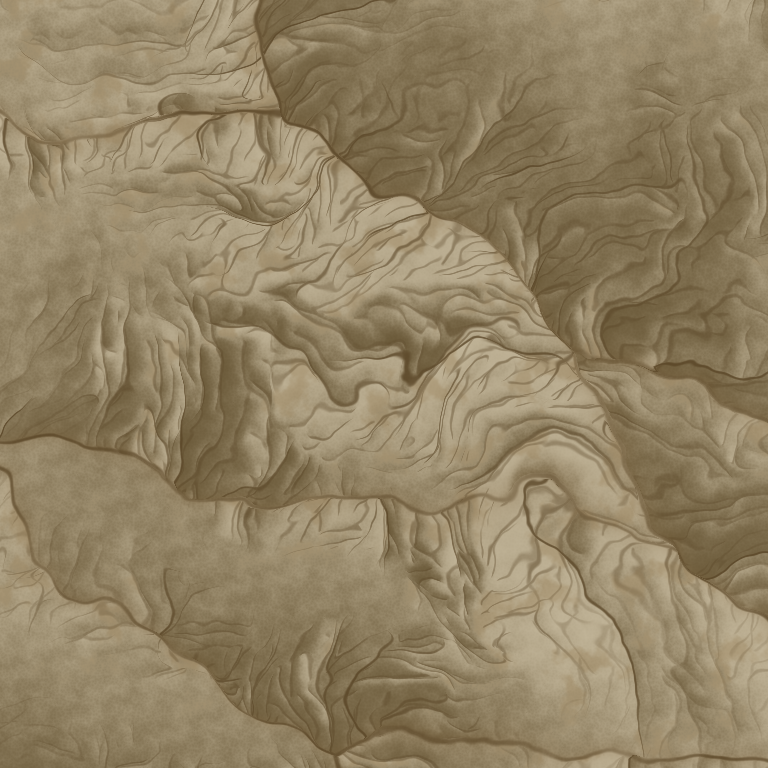
A Shadertoy shader for this texture:

```glsl
// Eroded badland hills seen from above, lit from the upper right.
// Warped cellular basins give the main valleys; cell-blended phase waves
// running down the slopes carve sharp-floored, round-crested gullies.

vec2 hash2(vec2 c) {
    vec3 a = fract(c.xyx * vec3(0.1031, 0.1030, 0.0973));
    a += dot(a, a.yzx + 33.33);
    return fract((a.xx + a.yz) * a.zy);
}

// Layered sines, each turned and finer than the last
float waves(vec2 p) {
    float sum = 0.0, amp = 0.5;
    for (int i = 0; i < 5; i++) {
        p = mat2(0.8, 0.6, -0.6, 0.8) * p * 1.9 + 1.7;
        sum += amp * sin(p.x + 1.3 * sin(p.y));
        amp *= 0.55;
    }
    return sum;
}

// xy: offset from the nearest site, softened at borders; z: border distance
vec3 cells(vec2 p) {
    vec2 base = floor(p), first = vec2(9.0), second = vec2(9.0);
    for (int y = -1; y <= 1; y++)
    for (int x = -1; x <= 1; x++) {
        vec2 cell = base + vec2(x, y);
        vec2 r = p - cell - hash2(cell);
        if (dot(r, r) < dot(first, first)) {
            second = first;
            first = r;
        } else if (dot(r, r) < dot(second, second)) {
            second = r;
        }
    }
    float border = 0.5 * (dot(second, second) - dot(first, first)) / length(second - first);
    vec2 offset = mix(0.5 * (first + second), first, smoothstep(0.0, 0.008, border));
    return vec3(offset, border);
}

// Blended wave as cosine and sine; crests at phase 0, gully floors at pi
vec2 gullyWave(vec2 p, vec2 across) {
    vec2 base = floor(p), sum = vec2(0.0);
    float total = 0.0;
    for (int y = -1; y <= 1; y++)
    for (int x = -1; x <= 1; x++) {
        vec2 cell = base + vec2(x, y);
        vec2 r = p - cell - 0.25 - 0.5 * hash2(cell + 41.0);
        float weight = pow(max(0.0, 1.0 - dot(r, r) / 1.5), 3.0);
        float phase = 7.0 * dot(r, across);
        sum += weight * vec2(cos(phase), sin(phase));
        total += weight;
    }
    return sum / max(total, 0.001);
}

void mainImage(out vec4 fragColor, in vec2 fragCoord) {
    vec2 uv = fragCoord / iResolution.y;
    vec2 p = uv + 0.08 * vec2(waves(uv * 2.5), waves(uv * 2.5 + 5.0));
    p += 0.011 * vec2(waves(uv * 9.0 + 3.0), waves(uv * 9.0 + 7.0));

    // Large basins drawn out toward the lower right, and broad swells
    mat2 stretch = mat2(0.85, 1.27, -0.53, 2.04);
    vec3 basin = cells(stretch * p + vec2(4.3, 2.6));
    vec2 flow = 0.5 * (basin.xy * stretch);
    flow += 0.38 * vec2(waves(uv * 2.2 + 2.0), waves(uv * 2.2 + 8.0));
    vec2 downhill = flow;

    // Gullies follow the flow; finer ones lean into the coarser ones
    float rough = mix(0.4, 1.0, smoothstep(-0.4, 0.4, waves(uv * 2.2 + 13.0)));
    float crease = 0.0, scale = 4.0, depth = 0.95;
    for (int i = 0; i < 4; i++) {
        float steep = length(flow);
        vec2 across = 1.3 * vec2(-flow.y, flow.x) / (steep + 0.25);
        vec2 wave = gullyWave(p * scale + float(i) * 17.0, across);
        float phase = atan(wave.y, wave.x);
        float strength = depth * smoothstep(0.05, 0.5, length(wave)) * smoothstep(0.03, 0.4, steep);
        if (i > 0) strength *= rough;
        float floorDist = (3.14159 - abs(phase)) / (7.0 * scale * (length(across) + 0.1));
        downhill += strength * sin(0.5 * phase) * across * smoothstep(0.0, 0.002, floorDist);
        flow += 0.4 * strength * sin(phase) * across;
        crease = max(crease, 0.8 * strength * (1.0 - smoothstep(0.0004, 0.0027, floorDist)));
        scale *= 2.05;
        depth *= 0.78;
    }

    // Light, bleached ground and fine soil grain
    float light = dot(downhill, vec2(0.72, 0.62)) + 0.05;
    light += 0.17 * waves(uv * 65.0) + 0.24 * (length(cells(uv * 270.0).xy) - 0.4);
    float tone = 0.60 + 0.5 * light / sqrt(1.0 + light * light) + 0.08 * waves(uv * 1.3 + 4.0);
    vec3 color = mix(vec3(0.36, 0.29, 0.16), vec3(0.76, 0.71, 0.60), tone);

    // Ochre stains on the bright slopes
    float stain = smoothstep(0.1, 0.7, waves(uv * 24.0)) * smoothstep(0.55, 0.8, tone);
    color = mix(color, vec3(0.58, 0.48, 0.32), 0.35 * stain);

    // Thin brown channels, fading in and out, with a faint rusty margin
    float wet = smoothstep(-0.5, 0.4, waves(uv * 3.0 + 21.0));
    float channel = 1.0 - smoothstep(0.001, 0.0085, basin.z);
    crease = max(crease, mix(0.3, 0.8, wet) * channel);
    color = mix(color, vec3(0.50, 0.39, 0.24), 0.25 * exp(-45.0 * basin.z));
    color = mix(color, vec3(0.34, 0.26, 0.14), min(crease, 0.8));

    fragColor = vec4(color, 1.0);
}
```
